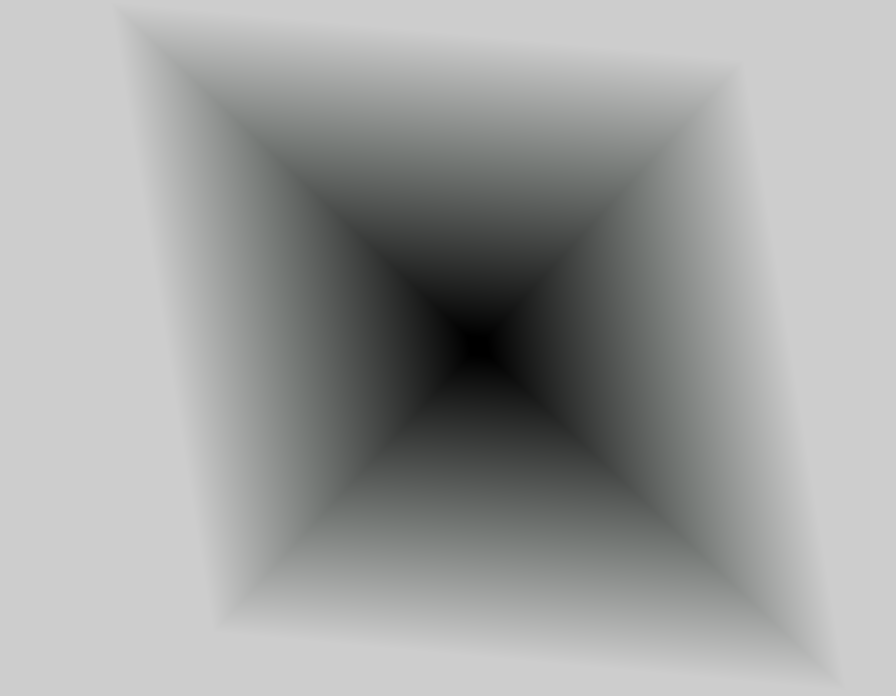
Write a WebGL 1 fragment shader that draws this background.

```glsl
precision highp float;
// A dark, four-sided funnel shaped as a slanted parallelogram on pale grey.
// The canvas is mapped into the parallelogram's own axes, where the larger
// coordinate is the distance that drives a three-stop colour ramp.

uniform vec2 u_resolution;

// Coordinates of p along two skewed axes; each edge lies at +1 or -1.
vec2 skewedCoords(vec2 p, vec2 axisA, vec2 axisB) {
  float area = axisA.x * axisB.y - axisA.y * axisB.x;
  return vec2(p.x * axisB.y - p.y * axisB.x,
              axisA.x * p.y - axisA.y * p.x) / area;
}

// Square distance: 0 at the centre, 1 on the outline.
float squareDistance(vec2 q) {
  return max(abs(q.x), abs(q.y));
}

// Piecewise linear blend through three colours.
vec3 ramp(float t, float start, float middle, vec3 inner, vec3 mid, vec3 outer) {
  float toMid = clamp((t - start) / (middle - start), 0.0, 1.0);
  float toOuter = clamp((t - middle) / (1.0 - middle), 0.0, 1.0);
  return mix(mix(inner, mid, toMid), outer, toOuter);
}

void main() {
  // Placement, as fractions of the canvas
  vec2 uv = gl_FragCoord.xy / u_resolution;
  vec2 center = vec2(0.534, 0.5025);
  vec2 halfWidth = vec2(0.3535, -0.0419);
  vec2 halfHeight = vec2(-0.0573, 0.4531);

  // Shading
  vec3 black = vec3(0.0);
  vec3 greenGrey = vec3(0.463, 0.478, 0.467);
  vec3 paleGrey = vec3(0.804);
  float t = squareDistance(skewedCoords(uv - center, halfWidth, halfHeight));
  gl_FragColor = vec4(ramp(t, 0.03, 0.6, black, greenGrey, paleGrey), 1.0);
}
```
